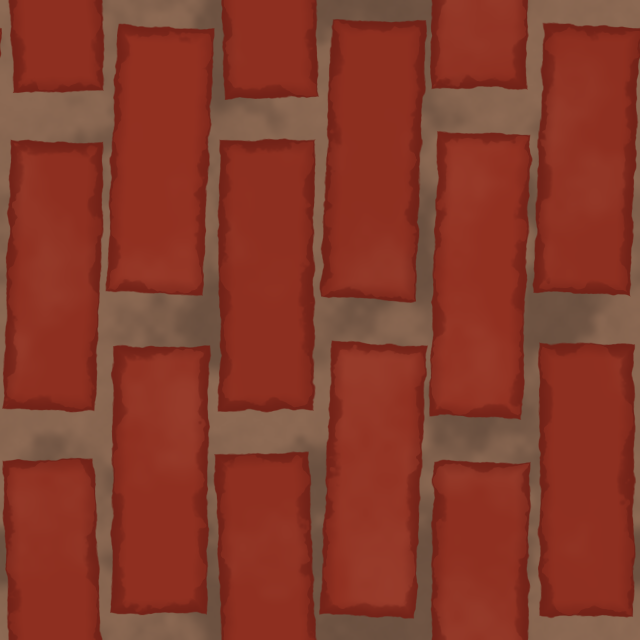
Write a Shadertoy shader that draws this texture.

```glsl
const vec2 GRID = vec2(6.0, 2.0);             // bricks across and down
const vec2 HALF_SIZE = vec2(0.0735, 0.2145);  // mean half extents of a brick
const float EVEN_CENTRE = 0.14;               // brick centre within its row, even columns
const float ODD_CENTRE = 0.50;                // and odd columns
const float MAX_TILT = 0.045;

const vec3 BRICK = vec3(0.560, 0.185, 0.125);
const vec3 BRICK_PALE = vec3(0.610, 0.260, 0.190);
const vec3 BRICK_RIM = vec3(0.440, 0.130, 0.090);
const vec3 MORTAR = vec3(0.535, 0.400, 0.315);
const vec3 MORTAR_DARK = vec3(0.425, 0.318, 0.252);

// Integer hash: three values in 0..1 for a non-negative cell and seed
vec3 hash3(vec2 cell, float seed) {
    uvec3 v = uvec3(cell, seed) * 1664525u + 1013904223u;
    v.x += v.y * v.z; v.y += v.z * v.x; v.z += v.x * v.y;
    v ^= v >> 16u;
    v.x += v.y * v.z; v.y += v.z * v.x; v.z += v.x * v.y;
    return vec3(v >> 8u) / 16777216.0;
}

// Value noise that wraps over the unit canvas
float wrapNoise(vec2 uv, float cells, float seed) {
    vec2 p = uv * cells, i = floor(p), f = fract(p);
    f = f * f * (3.0 - 2.0 * f);
    float a = hash3(mod(i, cells), seed).x;
    float b = hash3(mod(i + vec2(1, 0), cells), seed).x;
    float c = hash3(mod(i + vec2(0, 1), cells), seed).x;
    float d = hash3(mod(i + 1.0, cells), seed).x;
    return mix(mix(a, b, f.x), mix(c, d, f.x), f.y);
}

float fbm(vec2 uv, float cells, float seed) {
    float sum = 0.0, weight = 0.5;
    for (int octave = 0; octave < 4; octave++) {
        sum += weight * wrapNoise(uv, cells, seed + float(octave));
        cells *= 2.0;
        weight *= 0.5;
    }
    return sum / 0.9375;
}

float boxDistance(vec2 p, vec2 halfSize) {
    vec2 q = abs(p) - halfSize;
    return length(max(q, 0.0)) + min(max(q.x, q.y), 0.0);
}

// Distance to one tilted brick of slightly varied size
float brickDistance(vec2 uv, vec2 id) {
    vec3 rnd = hash3(mod(id, GRID), 71.0);
    float centreY = mod(id.x, 2.0) < 0.5 ? EVEN_CENTRE : ODD_CENTRE;
    vec2 p = uv - (id + vec2(0.5, centreY)) / GRID;
    float tilt = MAX_TILT * (2.0 * rnd.x - 1.0);
    p = mat2(cos(tilt), -sin(tilt), sin(tilt), cos(tilt)) * p;
    vec2 vary = (rnd.yz - 0.5) * vec2(0.005, 0.016);
    return boxDistance(p, HALF_SIZE + vary);
}

// Nearest brick: xy = wrapped id, z = distance
vec3 nearestBrick(vec2 uv) {
    vec3 best = vec3(0.0, 0.0, 1.0);
    vec2 home = floor(uv * GRID);
    for (int y = -1; y <= 1; y++) {
        for (int x = -1; x <= 1; x++) {
            vec2 id = home + vec2(x, y);
            float d = brickDistance(uv, id);
            if (d < best.z) best = vec3(mod(id, GRID), d);
        }
    }
    return best;
}

vec3 mortarColor(vec2 uv) {
    float stain = smoothstep(0.40, 0.66, fbm(uv, 8.0, 11.0));
    float grain = fbm(uv, 32.0, 17.0) - 0.5;
    return mix(MORTAR, MORTAR_DARK, stain) * (1.0 + 0.08 * grain);
}

vec3 brickColor(vec2 uv, vec2 id, float depth) {
    float seed = 100.0 + 10.0 * (id.x + GRID.x * id.y);
    float cloud = smoothstep(0.45, 0.85, fbm(uv, 7.0, seed));
    vec3 color = mix(BRICK, BRICK_PALE, 0.6 * cloud);

    // Ragged dark rim with a softer shade reaching further in
    float ragged = fbm(uv, 28.0, 31.0);
    float rimWidth = mix(0.001, 0.023, smoothstep(0.25, 0.80, ragged));
    float rim = 1.0 - smoothstep(rimWidth * 0.75, rimWidth + 0.002, depth);
    float shade = 1.0 - smoothstep(0.0, 0.026, depth);
    color = mix(color, BRICK_RIM, clamp(0.45 * rim + 0.50 * shade, 0.0, 1.0));
    return color * (0.985 + 0.03 * hash3(id, 53.0).y);
}

void mainImage(out vec4 fragColor, in vec2 fragCoord) {
    vec2 uv = fragCoord / iResolution.xy;
    float pixel = 1.0 / min(iResolution.x, iResolution.y);

    // Chipped, wavering outlines
    vec2 wobble = vec2(fbm(uv, 36.0, 41.0), fbm(uv, 36.0, 47.0)) - 0.5;
    vec3 brick = nearestBrick(uv + 0.010 * wobble);

    float cover = 1.0 - smoothstep(-pixel, pixel, brick.z);
    vec3 color = mix(mortarColor(uv), brickColor(uv, brick.xy, max(-brick.z, 0.0)), cover);
    fragColor = vec4(color, 1.0);
}
```
